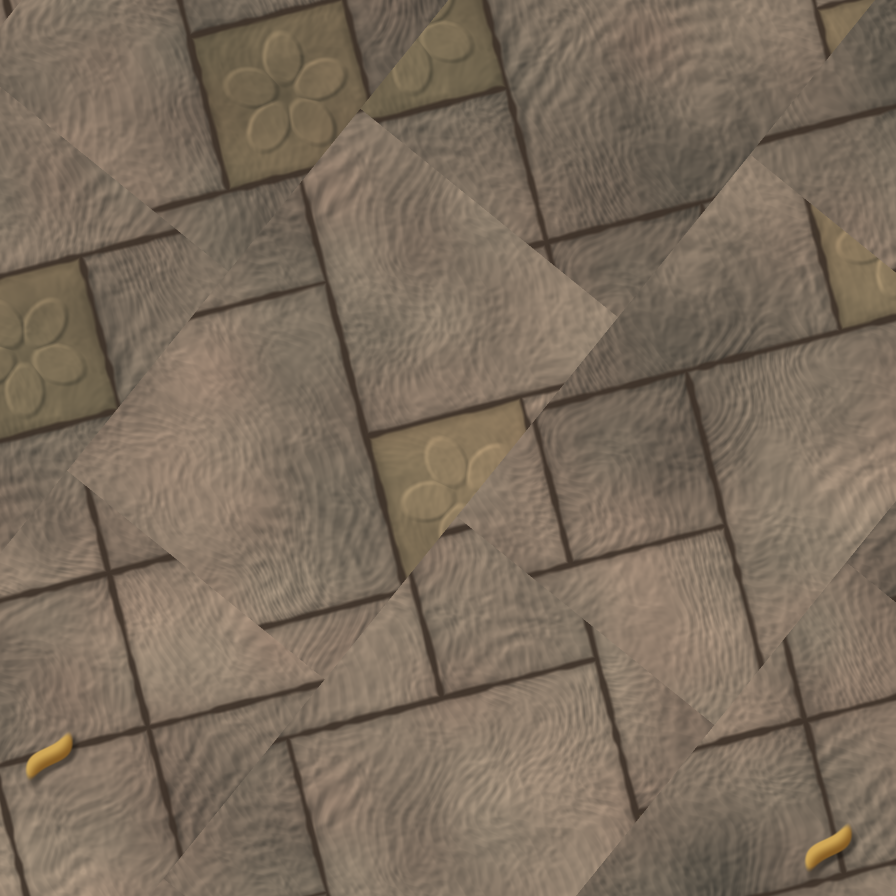
A WebGL 2 fragment shader for this texture:

```glsl
#version 300 es
precision highp float;
// Worn stone paving with carved flowers, laid in diagonal offset patches.
uniform vec2 u_resolution;
out vec4 outColor;

const float UNIT = 0.178;       // side of a small stone
const float PAVING_TILT = 0.25;
const float SEAM_TILT = 0.89;
const vec2 PATCH_SIZE = vec2(0.52, 0.37);

struct Stone { vec2 local; vec2 halfSize; float seed; bool small; };

vec2 rotate(vec2 v, float a) {
  float c = cos(a), s = sin(a);
  return mat2(c, s, -s, c) * v;
}

float hash(vec2 p) {
  vec3 q = fract(p.xyx * 0.1031);
  q += dot(q, q.yzx + 33.33);
  return fract((q.x + q.y) * q.z);
}

vec2 hash2(vec2 p) { return vec2(hash(p), hash(p + 57.3)); }

float noise(vec2 p) {
  vec2 i = floor(p), f = fract(p);
  f = f * f * (3.0 - 2.0 * f);
  return mix(mix(hash(i), hash(i + vec2(1, 0)), f.x),
             mix(hash(i + vec2(0, 1)), hash(i + vec2(1, 1)), f.x), f.y);
}

float cellular(vec2 p) {
  vec2 i = floor(p), f = fract(p);
  float nearest = 2.0;
  for (int y = -1; y <= 1; y++)
    for (int x = -1; x <= 1; x++) {
      vec2 o = vec2(x, y);
      vec2 d = o + hash2(i + o) - f;
      nearest = min(nearest, dot(d, d));
    }
  return sqrt(nearest);
}

// Two-size square tiling; some large squares split into slabs.
Stone findStone(vec2 p) {
  const vec2 a = vec2(2, 1), b = vec2(-1, 2);
  vec2 base = floor(vec2(dot(p, a), dot(p, b)) / 5.0);
  Stone s = Stone(vec2(0), vec2(1), 0.0, false);
  for (int j = -1; j <= 1; j++)
    for (int i = -1; i <= 1; i++) {
      vec2 id = base + vec2(i, j);
      vec2 big = p - id.x * a - id.y * b - 1.0;
      vec2 little = big - vec2(1.5, -0.5);
      float h = hash(id + 11.0);
      if (max(abs(little.x), abs(little.y)) <= 0.5)
        s = Stone(little, vec2(0.5), h, true);
      if (max(abs(big.x), abs(big.y)) <= 1.0) {
        s = Stone(big, vec2(1), h, false);
        if (h < 0.4) {
          bool flat_ = h < 0.25;
          float side = sign(flat_ ? big.y : big.x);
          vec2 axis = flat_ ? vec2(0, 1) : vec2(1, 0);
          s = Stone(big - 0.5 * side * axis, 1.0 - 0.5 * axis, fract(h * 7.0 + 0.3 * side), false);
        }
      }
    }
  s.local *= UNIT;
  s.halfSize *= UNIT;
  return s;
}

float flower(vec2 p, float turn) {
  float sector = 6.28318 / 5.0;
  float angle = mod(atan(p.y, p.x) + turn, sector) - 0.5 * sector;
  vec2 q = length(p) * vec2(cos(angle), sin(angle));
  float d = (length((q - vec2(0.041, 0)) / vec2(0.029, 0.021)) - 1.0) * 0.021;
  return smoothstep(0.003, -0.003, d);
}

// Chipped grain, arched ripples and the carved flower.
float relief(vec2 p, float seed, float carved) {
  vec2 offset = vec2(seed * 91.0, seed * 47.0);
  vec2 warp = p + 0.016 * vec2(noise(p * 26.0 + offset), noise(p * 26.0 + offset + 40.0));
  vec2 chip = rotate(warp, 0.5 + 1.6 * noise(p * 8.0 + offset));
  float grain = 0.75 * cellular(chip * vec2(48, 100) + offset) + 0.4 * noise(warp * 170.0 + offset);
  float arch = length(warp - vec2(0.06 * seed, -0.12));
  float ripple = sin(260.0 * arch + 5.0 * noise(p * 18.0 + offset));
  ripple *= 0.3 * smoothstep(0.45, 0.8, noise(p * 9.0 + offset + 8.0));
  return mix(grain + ripple, 0.35 * grain + 0.9 * flower(p, seed * 6.0), carved);
}

vec3 paving(vec2 p) {
  // Each patch shows a different part of the layout
  vec2 g = rotate(p, -SEAM_TILT) / PATCH_SIZE + vec2(0.2, 0.35);
  g.x += 0.45 * floor(g.y);
  vec2 id = floor(g) + 20.0;
  float patchSeed = hash(id);
  vec2 q = rotate(p, -PAVING_TILT) + 4.0 * hash2(id + 5.0);
  Stone s = findStone(q / UNIT);
  float carved = s.small && s.seed > 0.4 ? 1.0 : 0.0;

  // Soft shadows, stone tone and embossed light
  float height = relief(s.local, s.seed, carved);
  float light = height - relief(s.local + vec2(-0.0028, 0.0033), s.seed, carved);
  float shade = 0.65 * noise(q * vec2(7, 4.5)) + 0.35 * noise(q * 15.0 + 9.0) - 0.5;
  float tone = 0.47 + 0.34 * (patchSeed - 0.5) + 0.2 * (s.seed - 0.5) + 0.85 * shade;
  tone += 0.42 * light + 0.12 * (height - 0.55) + 0.14 * (noise(q * 60.0) - 0.5);
  vec3 color = mix(vec3(0.335, 0.305, 0.27), vec3(0.645, 0.565, 0.49), clamp(tone, -0.15, 1.15));
  color *= mix(vec3(1.02, 0.99, 0.98), vec3(0.99, 1.01, 1.0), noise(q * 12.0 + 30.0));
  color *= mix(vec3(1), vec3(1.04, 1.02, 0.91), carved);

  // Dark joints with uneven edges
  vec2 inset = s.halfSize - abs(s.local);
  float edge = min(inset.x, inset.y) + 0.003 * (noise(q * 70.0) - 0.5);
  color *= 0.88 + 0.12 * smoothstep(0.004, 0.014, edge);
  color = mix(color, vec3(0.235, 0.19, 0.155), 0.9 * (1.0 - smoothstep(0.001, 0.0055, edge)));

  // A fallen leaf in a few patches
  vec2 leaf = (fract(g) - 0.5) * PATCH_SIZE;
  leaf.y += 0.006 * sin(leaf.x * 80.0);
  float blade = length(leaf / vec2(0.033, 0.011)) - 1.0;
  float shadow = length((leaf + vec2(0.002, 0.006)) / vec2(0.034, 0.012)) - 1.0;
  float present = step(0.7, hash(id + 31.0));
  color *= 1.0 - 0.4 * present * smoothstep(0.3, -0.2, shadow);
  vec3 gold = mix(vec3(0.52, 0.36, 0.14), vec3(0.82, 0.66, 0.34), smoothstep(-0.008, 0.006, leaf.y));
  return mix(color, gold, present * smoothstep(0.12, -0.12, blade));
}

void main() {
  vec3 sum = vec3(0);
  for (int k = 0; k < 4; k++) {
    vec2 jitter = vec2(k & 1, k >> 1) * 0.5 - 0.25;
    sum += paving((gl_FragCoord.xy + jitter) / u_resolution.y);
  }
  outColor = vec4(sum / 4.0, 1);
}
```
